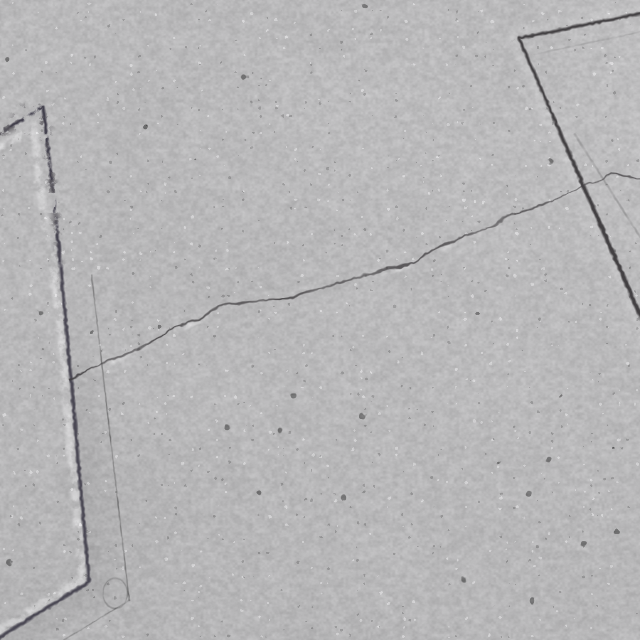
Give the GLSL for this texture, as a WebGL 2 fragment shader.

```glsl
#version 300 es
precision highp float;
uniform vec2 u_resolution;
out vec4 fragColor;

float hash(vec2 p) {
  vec3 q = fract(vec3(p.xyx) * 0.1031);
  q += dot(q, q.yzx + 33.33);
  return fract((q.x + q.y) * q.z);
}

float noise(vec2 p) {
  vec2 i = floor(p), f = fract(p);
  f = f * f * (3.0 - 2.0 * f);
  return mix(mix(hash(i), hash(i + vec2(1, 0)), f.x),
             mix(hash(i + vec2(0, 1)), hash(i + vec2(1, 1)), f.x), f.y);
}

float fbm(vec2 p) {
  float sum = 0.0, amp = 0.5;
  for (int i = 0; i < 4; i++) {
    sum += amp * noise(p);
    p = mat2(1.6, 1.2, -1.2, 1.6) * p + 7.3;
    amp *= 0.5;
  }
  return sum;
}

// Distance to a segment, positive on the left of its direction
float segment(vec2 p, vec2 a, vec2 b) {
  vec2 d = b - a, q = p - a;
  float side = d.x * q.y - d.y * q.x;
  float dist = length(q - d * clamp(dot(q, d) / dot(d, d), 0.0, 1.0));
  return side < 0.0 ? -dist : dist;
}

float stroke(float dist, float halfWidth, float soft) {
  return 1.0 - smoothstep(halfWidth - soft, halfWidth + soft, abs(dist));
}

// Sparse pits or chips, one per cell
float specks(vec2 p, float cells, float share, float seed) {
  vec2 id = floor(p * cells), f = fract(p * cells);
  vec2 center = 0.3 + 0.4 * vec2(hash(id + seed), hash(id + seed + 19.7));
  float radius = mix(0.08, 0.24, hash(id + seed + 41.3));
  float bend = 0.2 * (noise(p * cells * 5.0) - 0.5);
  return step(hash(id + seed + 73.1), share) *
         (1.0 - smoothstep(radius * 0.5, radius, length(f - center) + bend));
}

const vec2 CRACK[15] = vec2[15](
  vec2(0.111, 0.408), vec2(0.163, 0.432), vec2(0.215, 0.453), vec2(0.280, 0.492),
  vec2(0.352, 0.522), vec2(0.449, 0.534), vec2(0.501, 0.548), vec2(0.573, 0.573),
  vec2(0.645, 0.590), vec2(0.703, 0.618), vec2(0.781, 0.655), vec2(0.846, 0.681),
  vec2(0.905, 0.706), vec2(0.957, 0.727), vec2(1.010, 0.722));
const vec2 LEFT_JOINT[6] = vec2[6](
  vec2(-0.02, 0.780), vec2(0.068, 0.833), vec2(0.091, 0.622),
  vec2(0.111, 0.408), vec2(0.139, 0.091), vec2(-0.02, -0.008));
const vec2 RIGHT_JOINT[4] = vec2[4](
  vec2(1.02, 0.983), vec2(0.811, 0.940), vec2(0.911, 0.711), vec2(1.02, 0.463));

void main() {
  vec2 p = gl_FragCoord.xy / u_resolution;
  float soft = 0.7 / min(u_resolution.x, u_resolution.y) + 0.0004;
  vec2 wobble = vec2(noise(p * 190.0), noise(p * 190.0 + 50.0)) - 0.5;

  // Concrete: broad shading and grain
  float tone = 0.708 + 0.022 * p.y + 0.012 * p.x;
  tone += 0.03 * (fbm(p * 5.0) - 0.47);
  tone += 0.10 * (fbm(p * vec2(105.0, 140.0)) - 0.47);
  tone += 0.045 * (noise(p * 260.0) - 0.5);
  tone -= 0.13 * specks(p, 85.0, 0.09, 3.0) + 0.27 * specks(p, 38.0, 0.022, 11.0);
  tone += 0.10 * specks(p, 75.0, 0.10, 29.0);
  vec3 color = tone * vec3(0.998, 0.996, 1.003);

  // Left joint with pale worn rim
  float left = 1e3;
  for (int i = 0; i < 5; i++) {
    float d = segment(p + 0.0025 * wobble, LEFT_JOINT[i], LEFT_JOINT[i + 1]);
    if (abs(d) < abs(left)) left = d;
  }
  float worn = smoothstep(0.50, 0.72, p.y);
  float ragged = fbm(p * 75.0);
  float rim = stroke(left + 0.010 + 0.009 * worn, 0.006, 0.005);
  color += 0.10 * rim * smoothstep(0.28, 0.58, ragged);
  color -= 0.035 * smoothstep(0.07, 0.0, left) * step(0.0, left) * smoothstep(0.6, 0.3, p.y);
  float leftLine = stroke(left, 0.0026, soft + 0.0008);
  leftLine *= mix(0.92, smoothstep(0.34, 0.56, ragged), worn);
  color = mix(color, vec3(0.26, 0.25, 0.30), leftLine);

  // Crumbled edge and corner
  float crumbs = smoothstep(0.53, 0.66, fbm(p * 110.0 + 9.0));
  float crumbZone = worn * stroke(left, 0.007, 0.007);
  crumbZone = max(crumbZone, smoothstep(0.035, 0.012, length((p - vec2(0.05, 0.812)) * vec2(0.8, 1.0))));
  color = mix(color, vec3(0.36, 0.35, 0.37), 0.75 * crumbs * crumbZone);

  // Right joint with soft pale outer edge
  float right = 1e3;
  for (int i = 0; i < 3; i++) {
    float d = segment(p + 0.0022 * wobble, RIGHT_JOINT[i], RIGHT_JOINT[i + 1]);
    if (abs(d) < abs(right)) right = d;
  }
  color += 0.025 * stroke(right + 0.010, 0.006, 0.006);
  float rightWidth = mix(0.0033, 0.0023, smoothstep(0.6, 0.9, p.y));
  color = mix(color, vec3(0.22, 0.21, 0.22), 0.92 * stroke(right, rightWidth, soft + 0.0008));

  // Faint scored lines
  vec2 q = p + 0.001 * wobble;
  float scored = 0.30 * stroke(segment(q, vec2(0.143, 0.570), vec2(0.202, 0.062)), 0.0009, soft);
  scored += 0.18 * stroke(segment(q, vec2(0.202, 0.062), vec2(0.100, 0.0)), 0.0009, soft);
  scored += 0.18 * stroke(length((q - vec2(0.180, 0.073)) * vec2(1.0, 0.8)) - 0.019, 0.0009, soft);
  scored += 0.13 * stroke(segment(q, vec2(0.898, 0.790), vec2(1.0, 0.630)), 0.0016, 0.0015);
  scored += 0.08 * stroke(segment(q, vec2(0.835, 0.915), vec2(1.0, 0.950)), 0.0012, 0.0015);
  color *= 1.0 - scored * (0.5 + noise(p * 70.0));

  // Wandering crack with wider broken stretches
  vec2 c = p + 0.008 * (vec2(noise(p * 48.0), noise(p * 48.0 + 31.0)) - 0.5) + 0.002 * wobble;
  float crack = 1e3;
  for (int i = 0; i < 14; i++) {
    float d = segment(c, CRACK[i], CRACK[i + 1]);
    if (abs(d) < abs(crack)) crack = d;
  }
  float broken = stroke(p.x - 0.615, 0.027, 0.012) + stroke(p.x - 0.705, 0.018, 0.012);
  float gap = 0.0007 + 0.0013 * noise(vec2(p.x * 45.0, 2.0)) + 0.0018 * broken * noise(p * 120.0);
  float chipped = broken + stroke(p.x - 0.19, 0.03, 0.02) + stroke(p.x - 0.295, 0.02, 0.02);
  color += 0.12 * min(chipped, 1.0) * stroke(crack + 0.005, 0.003, 0.003) * noise(p * 130.0);
  float depth = 0.55 + 0.35 * noise(vec2(p.x * 32.0, 8.0));
  color = mix(color, vec3(0.25, 0.24, 0.25), depth * stroke(crack, gap, soft));

  fragColor = vec4(clamp(color, 0.0, 1.0), 1.0);
}
```
